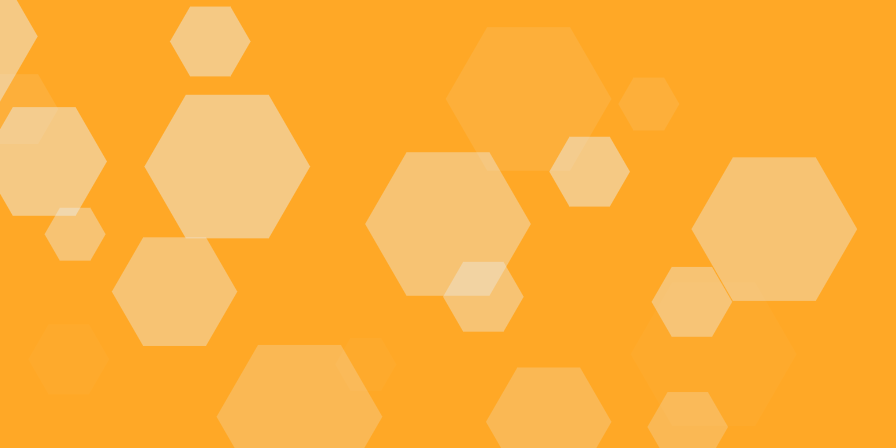
This background is drawn by a Shadertoy shader. Its source:

```glsl
// Translucent pale hexagons scattered over a flat amber ground.
// A low-discrepancy sequence with a small sideways sway places them;
// each is a distance function blended at one of a few opacity levels.

const vec3 GROUND_COLOR = vec3(1.0, 0.66, 0.15);
const vec3 VEIL_COLOR = vec3(0.92, 0.93, 0.93);

const int HEXAGON_COUNT = 20;
const int LARGE_COUNT = 10;
const float LARGE_RADIUS = 0.185;   // centre to corner, in canvas heights
const float SMALL_RADIUS = 0.09;
const float REDUCED_SCALE = 0.757;  // every third hexagon is smaller

const vec2 SPREAD_STEP = vec2(0.7549, 0.5698);
const float SWAY_AMOUNT = 0.16;
const float SWAY_RATE = 1.7;

const int LEVEL_COUNT = 7;
const float OPACITY[LEVEL_COUNT] =
    float[LEVEL_COUNT](0.385, 0.23, 0.47, 0.03, 0.10, 0.385, 0.47);

const float COS_30 = 0.8660254;

// Signed distance to a hexagon with level top and bottom edges.
float hexagonDistance(vec2 p, float radius) {
    p = abs(p);
    return max(p.y, dot(p, vec2(COS_30, 0.5))) - radius * COS_30;
}

// Evenly spread centre, swayed to hide the lattice.
vec2 hexagonCenter(int index, float aspect) {
    float n = float(index);
    vec2 center = fract(0.5 + n * SPREAD_STEP) * vec2(aspect, 1.0);
    center.x += SWAY_AMOUNT * sin(SWAY_RATE * n * n);
    return center;
}

float hexagonRadius(int index) {
    float radius = index < LARGE_COUNT ? LARGE_RADIUS : SMALL_RADIUS;
    return index % 3 == 2 ? radius * REDUCED_SCALE : radius;
}

void mainImage(out vec4 fragColor, in vec2 fragCoord) {
    float pixel = 1.0 / iResolution.y;
    float aspect = iResolution.x * pixel;
    vec2 position = fragCoord * pixel;
    vec3 color = GROUND_COLOR;

    // Layer the veils; overlaps grow paler.
    for (int i = 0; i < HEXAGON_COUNT; i++) {
        vec2 offset = position - hexagonCenter(i, aspect);
        float distanceToEdge = hexagonDistance(offset, hexagonRadius(i));
        float coverage = clamp(0.5 - distanceToEdge / pixel, 0.0, 1.0);
        color = mix(color, VEIL_COLOR, coverage * OPACITY[i % LEVEL_COUNT]);
    }

    fragColor = vec4(color, 1.0);
}
```
